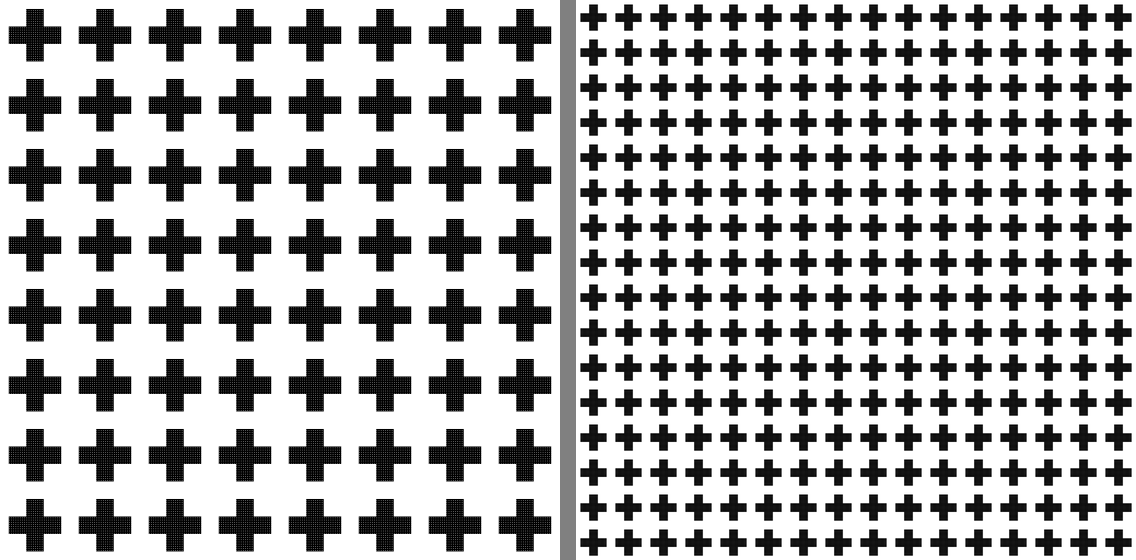
Left: one tile. Right: repeated 2 by 2.
A three.js fragment shader for this pattern:

```glsl
// An 8 by 8 grid of black plus signs on white, each pierced by a fine grid of
// pale pinholes. Every shape is a product of periodic stripes whose coverage is
// integrated exactly over the pixel, so edges stay smooth at any size.
varying vec2 vUv;

const float CROSSES = 8.0;        // plus signs across and down
const float PINHOLES = 256.0;     // pinholes across and down the canvas
const float CROSS_SPAN = 0.75;    // full length of a plus, in grid cells
const float ARM_WIDTH = 0.25;     // thickness of an arm, in grid cells
const float PINHOLE_SIZE = 0.265; // side of a pinhole, in pinhole spacings
const vec2 CROSS_CENTER = vec2(0.5, 0.497);
const vec2 PINHOLE_CENTER = vec2(0.25);
const vec3 PAPER = vec3(1.0);
const vec3 INK = vec3(0.0);

// Running area of unit-spaced stripes, each starting at a whole number.
vec2 stripeArea(vec2 x, float width) {
  return floor(x) * width + min(fract(x), vec2(width));
}

// Share of the pixel covered by centred stripes, separately along each axis.
vec2 stripes(vec2 p, vec2 center, float width, vec2 pixel) {
  vec2 x = p - center + 0.5 * width;
  vec2 area = stripeArea(x + 0.5 * pixel, width) - stripeArea(x - 0.5 * pixel, width);
  return clamp(area / pixel, 0.0, 1.0);
}

// Union of a horizontal and a vertical bar in every grid cell.
float crosses(vec2 p, vec2 pixel) {
  vec2 span = stripes(p, CROSS_CENTER, CROSS_SPAN, pixel);
  vec2 arm = stripes(p, CROSS_CENTER, ARM_WIDTH, pixel);
  return span.x * arm.y + arm.x * span.y - arm.x * arm.y;
}

// Small square holes on a regular grid.
float pinholes(vec2 p, vec2 pixel) {
  vec2 hole = stripes(p, PINHOLE_CENTER, PINHOLE_SIZE, pixel);
  return hole.x * hole.y;
}

void main() {
  vec2 pixel = max(fwidth(vUv), vec2(0.00001));
  float cross = crosses(vUv * CROSSES, pixel * CROSSES);
  float holes = pinholes(vUv * PINHOLES, pixel * PINHOLES);
  vec3 fill = mix(INK, PAPER, holes);
  gl_FragColor = vec4(mix(PAPER, fill, cross), 1.0);
}
```
